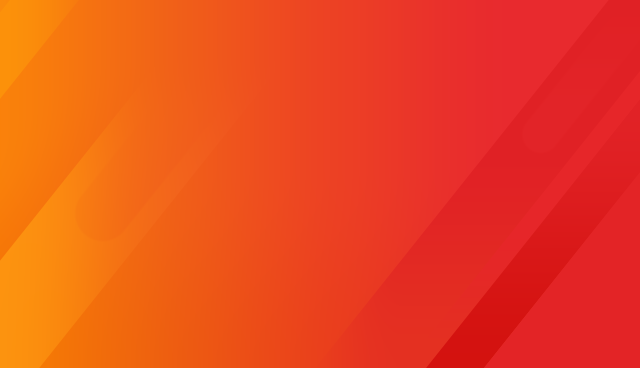
This background is drawn by a Shadertoy shader. Its source:

```glsl
// Coverage of the area right of a diagonal edge
float rightOf(float d, float edge) {
    float aa = 0.8 / iResolution.y;
    return smoothstep(edge - aa, edge + aa, d);
}

float stripe(float d, float left, float right) {
    return rightOf(d, left) - rightOf(d, right);
}

// Distance to a long diagonal bar with a rounded lower end
float roundedBar(vec2 p, vec2 start, float radius) {
    vec2 along = normalize(vec2(0.8, 1.0));
    vec2 q = p - start;
    return length(q - along * max(dot(q, along), 0.0)) - radius;
}

// Horizontal blend from orange through vermilion to red
vec3 backdrop(vec2 p) {
    vec3 c = mix(vec3(0.98, 0.51, 0.04), vec3(0.945, 0.39, 0.09), smoothstep(-0.05, 0.52, p.x));
    c = mix(c, vec3(0.93, 0.27, 0.135), smoothstep(0.35, 0.92, p.x));
    c = mix(c, vec3(0.91, 0.165, 0.18), smoothstep(0.75, 1.42, p.x));
    return c - vec3(0.012, 0.012, 0.03) * (1.0 - smoothstep(0.0, 0.55, p.y));
}

void mainImage(out vec4 fragColor, in vec2 fragCoord) {
    vec2 p = fragCoord / iResolution.y;
    p.x *= 1.7455 * iResolution.y / iResolution.x;
    float d = p.x - 0.8 * p.y;
    float soft = 1.5 / iResolution.y;
    vec3 color = backdrop(p);

    // Amber stripes on the left
    color = mix(color, vec3(0.99, 0.59, 0.04), 0.75 * (1.0 - rightOf(d, -0.585)) * (1.0 - smoothstep(0.0, 0.3, p.x)));
    color = mix(color, vec3(0.97, 0.51, 0.05), 0.5 * (1.0 - rightOf(d, -0.773)));
    float shade = smoothstep(-0.50, -0.233, d) * (1.0 - rightOf(d, -0.233));
    color -= vec3(0.01, 0.04, 0.0) * shade * (1.0 - smoothstep(0.2, 0.85, p.y));
    float amber = stripe(d, -0.233, 0.107);
    color = mix(color, vec3(0.985, 0.57, 0.05), 0.85 * amber * (1.0 - smoothstep(-0.05, 0.4, p.x)));
    color += vec3(0.008, 0.02, 0.015) * amber * (1.0 - smoothstep(0.4, 0.85, p.y));

    // Faint rounded bar over the amber stripe
    float bar = 1.0 - smoothstep(-soft, soft, roundedBar(p, vec2(0.28, 0.42), 0.075));
    color -= vec3(0.006, 0.022, 0.0) * bar * (1.0 - smoothstep(0.4, 0.75, p.y));

    // Crimson stripes on the right
    vec3 crimson = mix(vec3(0.895, 0.19, 0.13), vec3(0.88, 0.13, 0.145), smoothstep(0.0, 0.6, p.y));
    color = mix(color, crimson, rightOf(d, 0.86) * smoothstep(0.82, 1.1, p.x));
    float pill = 1.0 - smoothstep(-soft, soft, roundedBar(p, vec2(1.475, 0.635), 0.05));
    color += vec3(0.008, 0.012, 0.012) * pill * (1.0 - smoothstep(0.65, 1.0, p.y));
    color = mix(color, vec3(0.902, 0.15, 0.16), stripe(d, 1.10, 1.162) * smoothstep(0.05, 0.4, p.y));

    // Deep red stripe and the flat red corner
    vec3 deepRed = mix(vec3(0.83, 0.07, 0.06), vec3(0.885, 0.135, 0.15), smoothstep(0.0, 0.75, p.y));
    color = mix(color, deepRed, stripe(d, 1.162, 1.32));
    color = mix(color, vec3(0.89, 0.14, 0.15), rightOf(d, 1.32));

    fragColor = vec4(color, 1.0);
}
```
